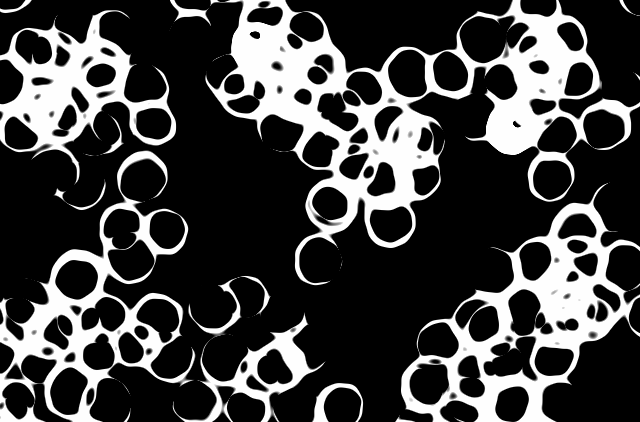
Write a WebGL 1 fragment shader that draws this pattern.

```glsl
precision highp float;
// Clusters of thin, broken white rings on black that fuse where they meet.
// Jittered staggered cells hold the rings; their exponential falloffs are
// summed and cut at one level, which gives webbed joints and filled gaps.

uniform vec2 u_resolution;

const vec3 BACKGROUND = vec3(0.0);
const vec3 INK = vec3(0.995);
const float CELL_SIZE = 0.107;     // all lengths are in canvas heights
const float JITTER = 0.56;         // share of a cell
const float RADIUS = 0.054;
const float RADIUS_SPREAD = 0.012;
const float FALLOFF = 0.0095;      // decay length of a ring's edge
const float STRENGTH_MIN = 0.75;   // below 1 an isolated arc vanishes
const float STRENGTH_MAX = 1.85;
const float ARC_SWING = 0.45;      // change of strength around a ring
const float CRESCENT_SHARE = 0.25;
const float BLOB_SHARE = 0.045;
const float CLUSTER_LEVEL = -0.35;
const float OVERLAP_LEVEL = 1.15;  // sparse second layer
const float TAU = 6.2831853;

float hash(vec2 cell, float key) {
  vec2 q = fract((cell + key * 7.31) * vec2(0.1031, 0.1137));
  q += dot(q, q.yx + 33.33);
  return fract((q.x + q.y) * (q.x * 17.0 + q.y * 29.0));
}

// Layered sines decide where rings gather and where voids stay open.
float clusterDensity(vec2 p) {
  return sin(11.0 * p.x + 1.5 * sin(7.0 * p.y + 0.8))
       + sin(10.0 * p.y + 1.3 * sin(6.0 * p.x + 2.1));
}

// Falloff of one ring, seen at offset d from its centre.
float ringField(vec2 d, vec2 id) {
  float angle = atan(d.y, d.x + 1e-6);
  float phase = TAU * hash(id, 4.0);
  float radius = RADIUS + RADIUS_SPREAD * (hash(id, 5.0) - 0.5);
  radius *= 1.0 + 0.04 * cos(2.0 * angle - phase);
  float edge = length(d) - radius;

  // Strength varies along the arc, so weak rings break open.
  float strength = mix(STRENGTH_MIN, STRENGTH_MAX, hash(id, 6.0));
  strength += ARC_SWING * cos(angle - phase);
  strength += 0.12 * sin(5.0 * angle + 3.0 * phase);

  // Some rings swell inwards on one side.
  float width = FALLOFF;
  if (edge < 0.0 && hash(id, 7.0) < CRESCENT_SHARE) {
    width *= 1.0 + 1.2 * max(0.0, cos(angle - phase));
  }
  float field = max(strength, 0.0) * exp(-abs(edge) / width);

  // A few rings are filled, apart from a small off-centre hole.
  if (hash(id, 8.0) < BLOB_SHARE) {
    vec2 holeCentre = 0.45 * RADIUS * vec2(cos(phase), sin(phase));
    float hole = length((d - holeCentre) * vec2(1.0, 1.3)) - 0.3 * RADIUS;
    float disc = smoothstep(FALLOFF, -FALLOFF, edge);
    field += 1.5 * disc * smoothstep(-0.005, 0.005, hole);
  }
  return field;
}

// Sum of nearby rings in one layer of staggered cells.
float layerField(vec2 p, float seed, float level) {
  float field = 0.0;
  vec2 grid = p / CELL_SIZE + seed * 0.37;
  for (int j = -1; j <= 1; j++) {
    float row = floor(grid.y) + float(j);
    float stagger = 0.5 * mod(row, 2.0);
    for (int i = -1; i <= 1; i++) {
      vec2 cell = vec2(floor(grid.x - stagger) + float(i), row);
      vec2 id = cell + 41.0 + seed * 19.0;
      vec2 jitter = vec2(hash(id, 1.0), hash(id, 2.0)) - 0.5;
      vec2 centre = cell + vec2(0.5 + stagger, 0.5) + JITTER * jitter;
      vec2 place = (centre - seed * 0.37) * CELL_SIZE;
      float chance = clusterDensity(place) + 2.0 * (hash(id, 3.0) - 0.5);
      if (chance > level) field += ringField(p - place, id);
    }
  }
  return field;
}

void main() {
  vec2 p = gl_FragCoord.xy / u_resolution.y;
  float pixel = 1.0 / u_resolution.y;

  // Slight waviness roughens the outlines.
  vec2 q = p + 0.0016 * sin(62.0 * p.yx + vec2(0.4, 1.9))
             + 0.0006 * sin(170.0 * p.yx + vec2(2.3, 0.7));

  float field = layerField(q, 0.0, CLUSTER_LEVEL)
              + layerField(q, 1.0, OVERLAP_LEVEL);

  // The log of the field turns the cut into an approximate distance.
  float inside = FALLOFF * log(max(field, 1e-5));
  float coverage = clamp(0.5 + inside / pixel, 0.0, 1.0);
  gl_FragColor = vec4(mix(BACKGROUND, INK, coverage), 1.0);
}
```
